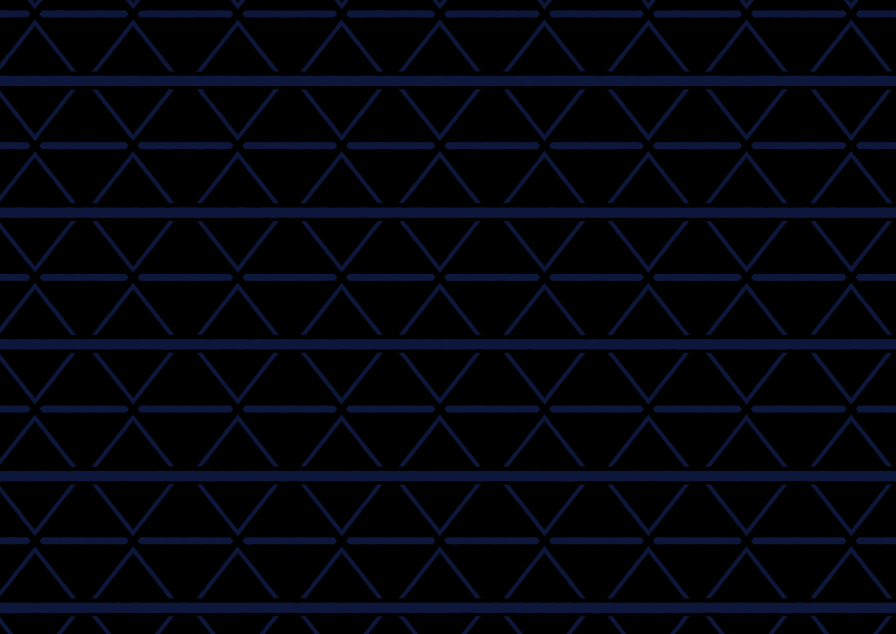
This pattern is drawn by a Shadertoy shader. Its source:

```glsl
// Navy line lattice on black: full bands, broken bars and paired chevrons.

const float CANVAS_HEIGHT = 542.0;           // design units per canvas height
const vec2 PERIOD = vec2(262.2, 112.6);      // three unevenly spaced columns by one row
const vec2 FIRST_CROSSING = vec2(29.9, 79.7);
const float BAND_BELOW = 57.3;               // crossing to the band beneath it
const vec3 BACKGROUND = vec3(0.0);
const vec3 NAVY = vec3(0.052, 0.09, 0.23);

vec2 hashGradient(vec2 cell) {
    vec2 h = vec2(dot(cell, vec2(127.1, 311.7)), dot(cell, vec2(269.5, 183.3)));
    return 2.0 * fract(sin(h) * 43758.5) - 1.0;
}

float gradientNoise(vec2 p) {
    vec2 i = floor(p), f = p - i;
    vec2 u = f * f * f * (f * (f * 6.0 - 15.0) + 10.0);
    vec2 e = vec2(0.0, 1.0);
    float low = mix(dot(hashGradient(i), f),
                    dot(hashGradient(i + e.yx), f - e.yx), u.x);
    float high = mix(dot(hashGradient(i + e.xy), f - e.xy),
                     dot(hashGradient(i + e.yy), f - e.yy), u.x);
    return mix(low, high, u.y);
}

// Signed offset from the nearest copy of a point repeated every period
float wrapOffset(float x, float period) {
    return mod(x + 0.5 * period, period) - 0.5 * period;
}

// Distance to the nearest of the three columns in each group
float columnOffset(float x, float period) {
    float nearest = period;
    for (int i = 0; i < 3; i++) {
        float k = float(i);
        float centre = 83.9 * k + 2.8 * k * (k - 1.0);
        nearest = min(nearest, abs(wrapOffset(x - centre, period)));
    }
    return nearest;
}

// Chevron opening upwards from its tip, with flat cut ends
float chevron(float x, float rise, float slope, float height, float width) {
    float outer = (x - slope * rise) / sqrt(1.0 + slope * slope);
    float stroke = abs(outer + 0.5 * width) - 0.5 * width;
    return max(stroke, rise - height);
}

// Horizontal bar broken at the crossing, with tapered ends
float brokenBar(float x, float y, float gap, float halfWidth) {
    return max(abs(y) - halfWidth, gap + 0.8 * abs(y) - x);
}

float lattice(vec2 p) {
    vec2 q = p - FIRST_CROSSING;
    float x = columnOffset(q.x, PERIOD.x);
    float y = mod(q.y + BAND_BELOW, PERIOD.y) - BAND_BELOW;

    float d = abs(wrapOffset(q.y + BAND_BELOW, PERIOD.y)) - 4.4;
    d = min(d, brokenBar(x, y, 3.8, 3.0));
    d = min(d, chevron(x, y - 3.8, 0.79, 44.3, 3.5));
    return min(d, chevron(x, -y - 4.6, 0.79, 44.6, 3.5));
}

void mainImage(out vec4 fragColor, in vec2 fragCoord) {
    float pixel = CANVAS_HEIGHT / iResolution.y;
    vec2 p = fragCoord * pixel;

    // Slight hand-cut wobble along the edges
    float wobble = 0.5 * gradientNoise(p / 7.0);
    float d = lattice(p) + wobble;

    float ink = 1.0 - smoothstep(-0.7 * pixel, 0.7 * pixel, d);
    fragColor = vec4(mix(BACKGROUND, NAVY, ink), 1.0);
}
```
